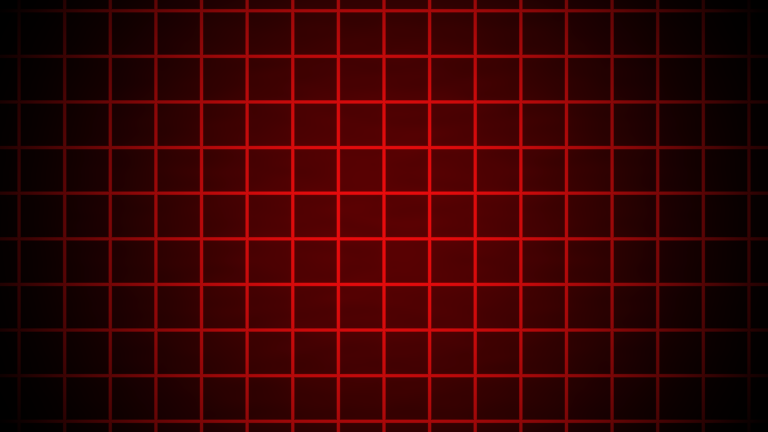
A Shadertoy shader for this pattern:

```glsl
const float CELL = 0.1056;        // grid pitch, in canvas heights
const float HALF_WIDTH = 0.0038;  // half thickness of a line
const float SOFTNESS = 0.0019;    // blur of a line edge

vec2 hashGradient(vec2 cell) {
    vec2 h = vec2(dot(cell, vec2(127.1, 311.7)), dot(cell, vec2(269.5, 183.3)));
    return 2.0 * fract(sin(h) * 43758.5) - 1.0;
}

float gradientNoise(vec2 p) {
    vec2 i = floor(p);
    vec2 f = fract(p);
    vec2 u = f * f * (3.0 - 2.0 * f);
    float a = dot(hashGradient(i), f);
    float b = dot(hashGradient(i + vec2(1, 0)), f - vec2(1, 0));
    float c = dot(hashGradient(i + vec2(0, 1)), f - vec2(0, 1));
    float d = dot(hashGradient(i + vec2(1, 1)), f - vec2(1, 1));
    return mix(mix(a, b, u.x), mix(c, d, u.x), u.y);
}

// Distance to the nearest vertical (x) and horizontal (y) grid line
vec2 gridDistance(vec2 p, float pitch) {
    return abs(fract(p / pitch + 0.5) - 0.5) * pitch;
}

float lineMask(float dist, float halfWidth, float blur) {
    return 1.0 - smoothstep(halfWidth - blur, halfWidth + blur, dist);
}

float vignette(vec2 p, float inner, float outer) {
    return 1.0 - smoothstep(inner, outer, length(p));
}

void mainImage(out vec4 fragColor, in vec2 fragCoord) {
    vec2 p = (fragCoord - 0.5 * iResolution.xy) / iResolution.y;
    float blur = max(SOFTNESS, 0.7 / iResolution.y);

    // A vertical line crosses the centre; rows straddle it
    vec2 dist = gridDistance(p + vec2(0.0, 0.5 * CELL), CELL);
    float columns = lineMask(dist.x, HALF_WIDTH, blur);
    float rows = lineMask(dist.y, HALF_WIDTH, blur);
    float grid = max(columns, rows);

    // Light falls off from the centre, more slowly along the lines
    float light = vignette(p, 0.05, 1.02);
    float lineLight = pow(light, 0.6);

    // Faint uneven streaks in the cells and a narrow glow by the lines
    float streaks = 1.0 + 0.08 * gradientNoise(p * vec2(9.0, 34.0));
    float glow = 0.04 * exp(-min(dist.x, dist.y) / 0.006);

    vec3 cellColor = vec3(0.34, 0.005, 0.008) * light * streaks;
    cellColor += vec3(1.0, 0.03, 0.03) * glow * light;
    vec3 lineColor = vec3(0.91, 0.045, 0.05) * lineLight;

    fragColor = vec4(mix(cellColor, lineColor, grid), 1.0);
}
```
